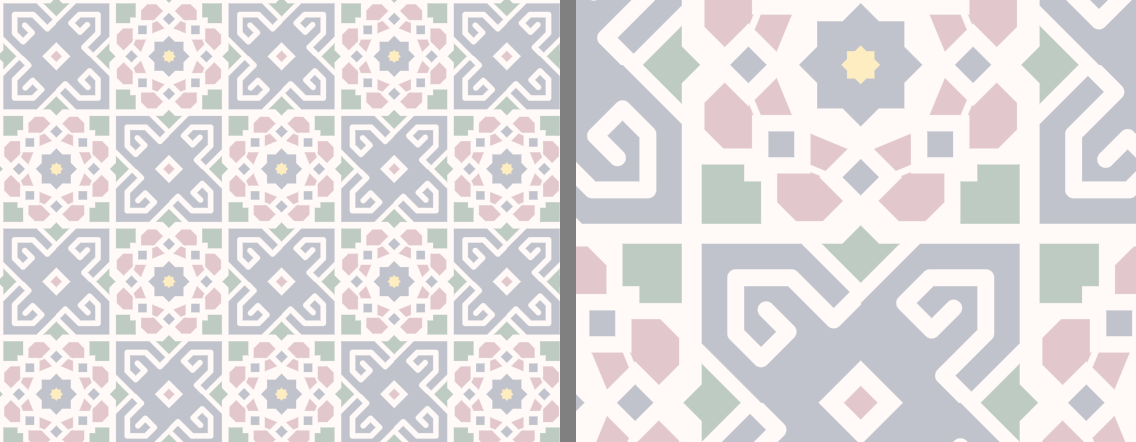
Left: the whole. Right: its middle third, enlarged.
A Shadertoy shader for this pattern:

```glsl
// Checkerboard of two pastel tiles: a woven cross with four hooked arms,
// and an eightfold rosette. Each is built by folding the tile into one
// sector and filling signed distances; pale joints separate the tiles.

const float TILES_ACROSS = 4.972;
const float TILE_EDGE = 0.941;   // the tile cell spans -1 to 1
const float STRAP = 0.05;        // half width of the pale lines

const vec3 CREAM  = vec3(1.00, 0.98, 0.97);
const vec3 BLUE   = vec3(0.755, 0.765, 0.80);
const vec3 PINK   = vec3(0.885, 0.785, 0.80);
const vec3 GREEN  = vec3(0.745, 0.795, 0.76);
const vec3 YELLOW = vec3(1.00, 0.93, 0.76);

vec3 paint(vec3 base, vec3 ink, float d, float soft) {
    return mix(base, ink, clamp(0.5 - d / soft, 0.0, 1.0));
}

float segment(vec2 p, vec2 a, vec2 b) {
    vec2 ab = b - a;
    float h = clamp(dot(p - a, ab) / dot(ab, ab), 0.0, 1.0);
    return length(p - a - ab * h);
}

// Diamond centred on c, with half diagonal r
float diamond(vec2 p, vec2 c, float r) {
    vec2 d = abs(p - c);
    return (d.x + d.y - r) * 0.7071;
}

// Turns all four quadrants onto the same one, keeping the handedness
vec2 foldQuarter(vec2 p) {
    if (p.x < 0.0) return p.y < 0.0 ? -p : vec2(p.y, -p.x);
    return p.y < 0.0 ? vec2(-p.y, p.x) : p;
}

// Mirrors the plane into a wedge of 22.5 degrees above the x axis
vec2 foldEighth(vec2 p) {
    p = abs(p);
    if (p.y > p.x) p = p.yx;
    vec2 n = vec2(-0.38268, 0.92388);
    return p - 2.0 * max(dot(p, n), 0.0) * n;
}

// Pale strap that enters an arm, follows its rim and hooks inward
float hook(vec2 p) {
    vec2 path[8] = vec2[8](
        vec2(0.00, 0.65), vec2(0.16, 0.49), vec2(0.41, 0.74), vec2(0.74, 0.74),
        vec2(0.74, 0.41), vec2(0.59, 0.26), vec2(0.43, 0.42), vec2(0.56, 0.55));
    float d = 1e3;
    for (int i = 0; i < 7; i++) d = min(d, segment(p, path[i], path[i + 1]));
    return d - STRAP;
}

vec3 wovenCross(vec2 p, float soft) {
    vec2 a = abs(p);
    float arms = (abs(a.x - a.y) - 0.59) * 0.7071;
    arms = max(arms, max(a.x, a.y) - TILE_EDGE);
    vec3 col = paint(CREAM, BLUE, arms, soft);
    col = paint(col, CREAM, hook(foldQuarter(p)), soft);
    col = paint(col, CREAM, diamond(p, vec2(0.0), 0.25), soft);
    return paint(col, PINK, diamond(p, vec2(0.0), 0.10), soft);
}

vec3 rosette(vec2 p, float soft) {
    vec2 a = abs(p);
    vec2 q = foldEighth(p);
    vec2 jewel = vec2(0.665, 0.0);
    float along = dot(q, vec2(0.92388, 0.38268));
    float frame = diamond(q, jewel, 0.245);

    // notched corners
    float corner = max(0.59 - min(a.x, a.y), max(a.x, a.y) - TILE_EDGE);
    corner = max(corner, 0.69 - max(a.x, a.y));
    vec3 col = paint(CREAM, GREEN, corner, soft);

    // outer petals and the small wedges inside them
    float petal = max(q.x - 0.925, (q.x - q.y - 0.70) * 0.7071);
    petal = max(petal, max(-frame, 0.70 - along));
    float wedge = max(-frame, max(0.49 - along, along - 0.66));
    col = paint(col, PINK, min(petal, wedge), soft);

    // ring of jewels around the star
    col = paint(col, BLUE, diamond(q, jewel, 0.108), soft);
    col = paint(col, BLUE, diamond(q, vec2(0.0), 0.365), soft);
    return paint(col, YELLOW, diamond(q, vec2(0.0), 0.115), soft);
}

// Arrowhead at a side of the cross; its tip reaches over the joint
float arrowhead(vec2 p, bool isCross) {
    vec2 a = abs(p);
    float side = max(a.x, a.y);
    float t = min(a.x, a.y);
    float e = isCross ? side : 2.0 - side;
    float body = max((0.71 + t - e) * 0.7071, e - TILE_EDGE);
    float tip = max((e + t - 1.05) * 0.7071, 0.92 - e);
    return min(body, tip);
}

void mainImage(out vec4 fragColor, in vec2 fragCoord) {
    // rows are counted from the top edge
    vec2 grid = vec2(fragCoord.x, iResolution.y - fragCoord.y);
    grid *= TILES_ACROSS / iResolution.x;
    vec2 cell = floor(grid);
    vec2 p = 2.0 * (grid - cell) - 1.0;
    float soft = 2.0 * TILES_ACROSS / iResolution.x * 1.2;

    bool isCross = mod(cell.x + cell.y, 2.0) < 0.5;
    vec3 col = isCross ? wovenCross(p, soft) : rosette(p, soft);
    col = paint(col, GREEN, arrowhead(p, isCross), soft);
    fragColor = vec4(col, 1.0);
}
```
